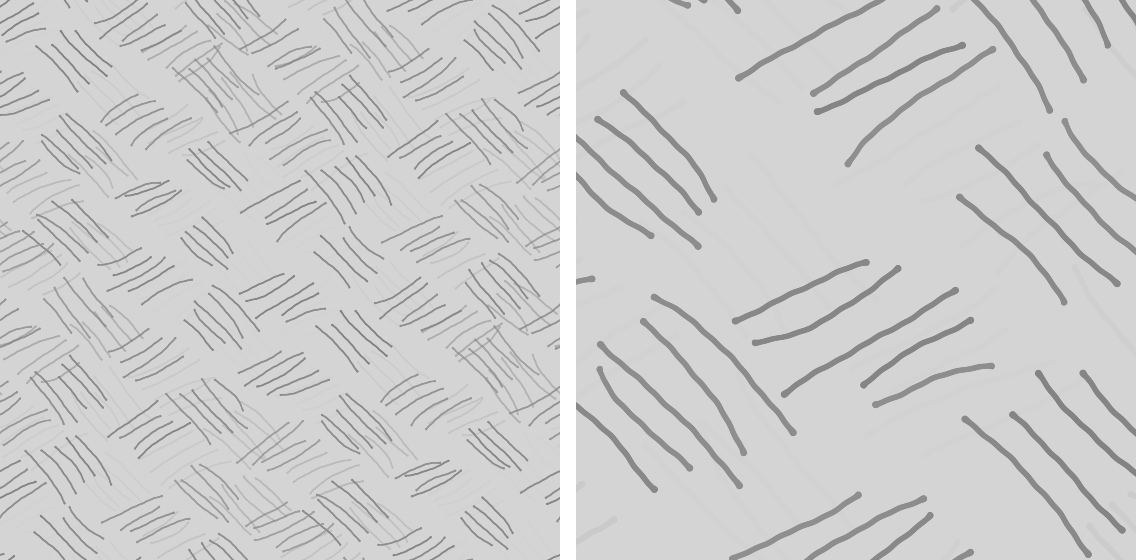
Left: the whole. Right: its middle third, enlarged.
Write a Shadertoy shader that draws this pattern.

```glsl
const float TAU = 6.2831853;
const vec3 PAPER = vec3(0.83);
const vec3 INK = vec3(0.515);
const vec2 STEP_A = vec2(0.125, 3.0 / 56.0);    // lattice steps between clusters
const vec2 STEP_B = vec2(0.125, -5.0 / 56.0);
const vec2 ORIGIN = vec2(0.505, 0.618);
const float CLUSTERS = 28.0;                    // distinct clusters per repeat
const float SHALLOW_ANGLE = 0.49;
const float STEEP_ANGLE = -0.82;
const float STROKE_GAP = 0.0215;
const float HALF_LENGTH = 0.048;
const float HALF_WIDTH = 0.00172;
const int STROKES = 5;

vec4 hash4(vec2 seed) {
    vec4 p = fract(seed.xyxy * vec4(0.1031, 0.1030, 0.0973, 0.1099) + 0.37);
    p += dot(p, p.wzxy + 33.33);
    return fract((p.xxyz + p.yzzw) * p.zywx);
}

mat2 rotation(float a) {
    float c = cos(a), s = sin(a);
    return mat2(c, -s, s, c);
}

// Overworked zones, repeating on the half-shifted lattice
float wearAt(vec2 p) {
    float waves = cos(TAU * (p.x + p.y)) + cos(TAU * (p.x - p.y));
    return smoothstep(0.25, 0.75, 0.5 - 0.25 * waves);
}

// Coverage of one bent, slightly shaky pen stroke along x
float stroke(vec2 q, float halfLength, vec4 rnd, float aa) {
    float u = clamp(q.x, -halfLength, halfLength);
    float t = u / halfLength;
    float bend = (rnd.x - 0.5) * 0.014 * t * t + (rnd.y - 0.5) * 0.008 * t * t * t;
    float shake = 0.0004 * sin(u * 150.0 + rnd.z * TAU)
                + 0.0002 * sin(u * 430.0 + rnd.w * TAU);
    float d = length(vec2(q.x - u, q.y - bend - shake));
    float width = HALF_WIDTH + 0.0004 * smoothstep(0.93, 1.0, abs(t));
    return 1.0 - smoothstep(width - aa, width + aa, d);
}

// A staggered stack of roughly parallel strokes
float cluster(vec2 p, float id, float steep, float aa) {
    vec4 style = hash4(vec2(id, 71.0));
    float angle = mix(SHALLOW_ANGLE, STEEP_ANGLE, steep) + (style.x - 0.5) * 0.2;
    float stagger = mix(-0.010, 0.004, steep);
    float gap = STROKE_GAP * mix(0.8, 1.1, style.y);
    float count = style.z < 0.4 ? 4.0 : 5.0;
    vec2 q = rotation(angle) * p;
    float ink = 0.0;
    for (int i = 0; i < STROKES; i++) {
        float n = float(i);
        if (n >= count) break;
        vec4 place = hash4(vec2(id + 3.0, n * 7.0 + 11.0));
        vec4 shape = hash4(vec2(id + 41.0, n * 5.0 + 29.0));
        float row = n - 0.5 * (count - 1.0);
        vec2 mid = vec2(row * stagger + (place.x - 0.5) * 0.018,
                        row * gap + (place.y - 0.5) * 0.008);
        vec2 local = rotation((place.z - 0.5) * 0.18) * (q - mid);
        float halfLength = HALF_LENGTH * mix(0.75, 1.25, place.w);
        float pressure = mix(0.85, 1.0, shape.w);
        ink = max(ink, pressure * stroke(local, halfLength, shape, aa));
    }
    return ink;
}

// Basket weave of clusters with alternating direction
float weave(vec2 p, float layer, float aa) {
    vec2 base = ORIGIN + layer * 0.5 * STEP_B;
    vec2 cell = round(inverse(mat2(STEP_A, STEP_B)) * (p - base));
    float ink = 0.0;
    for (int j = -1; j <= 1; j++)
    for (int i = -1; i <= 1; i++) {
        vec2 c = cell + vec2(i, j);
        float id = floor(mod(5.0 * c.x + c.y + 0.5, CLUSTERS));
        float steep = mod(id, 2.0);
        vec4 rnd = hash4(vec2(id + 13.0, layer * 17.0 + 5.0));
        vec2 centre = base + c.x * STEP_A + c.y * STEP_B + (rnd.xy - 0.5) * 0.026;
        float wear = wearAt(centre);
        float fresh = 1.0 - 0.4 * wear * rnd.z;
        float faded = mix(0.03, 0.7, wear * mix(0.25, 1.0, rnd.w));
        float strength = mix(fresh, faded, layer);
        ink = max(ink, strength * cluster(p - centre, id + layer * CLUSTERS, steep, aa));
    }
    return ink;
}

void mainImage(out vec4 fragColor, in vec2 fragCoord) {
    vec2 p = fragCoord / iResolution.y;
    float aa = 0.5 / iResolution.y;
    float fresh = weave(p, 0.0, aa);
    float faded = weave(p, 1.0, aa);
    float ink = 1.0 - (1.0 - fresh) * (1.0 - 0.75 * faded);
    fragColor = vec4(mix(PAPER, INK, ink), 1.0);
}
```
